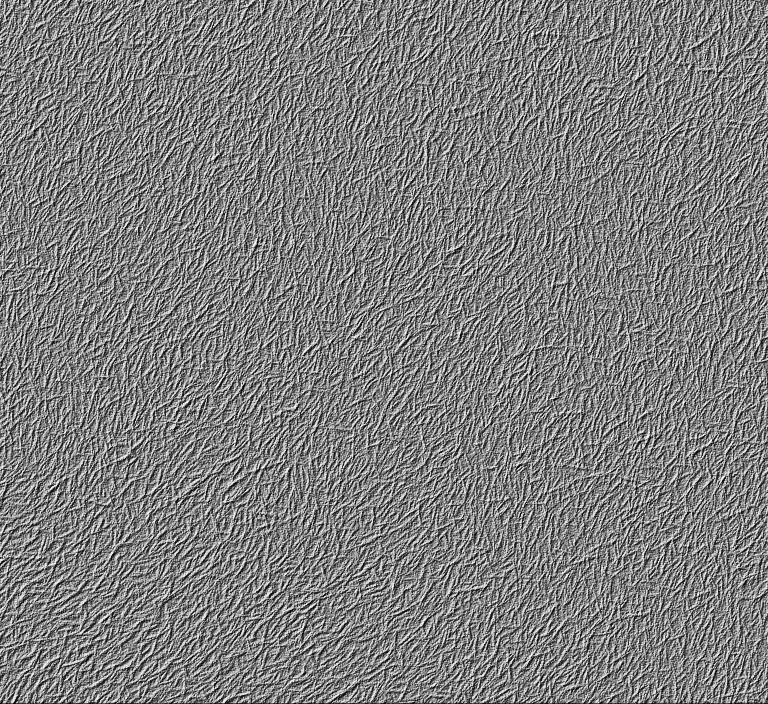
A Shadertoy shader for this texture:

```glsl
// Embossed grey felt: short matted fibres lit from the upper left.

// Lengths are fractions of the canvas height.
const vec2  LIGHT_DIR = vec2(-0.8, 0.6);
const float MID_GREY = 0.495;
const float GREY_RANGE = 0.49;
const float CONTRAST = 0.92;
const float FIBRE_CELL = 0.0085;
const float FIBRE_LENGTH = 0.0132;
const float FIBRE_WIDTH = 0.0020;
const float FIBRE_BEND = 7.0;
const float FIBRE_STRAY = 0.27;
const float OVERLAP_STRENGTH = 0.75;
const float SUM_STRENGTH = 0.45;
const float CREASE_SOFTNESS = 0.06;
const float STRAND_CELL = 0.045;
const float STRAND_LENGTH = 0.025;
const float STRAND_WIDTH = 0.0023;
const float STRAND_SHARE = 0.4;
const float STRAND_STRENGTH = 0.85;
const float ANGLE_SPREAD = 0.85;
const float ANGLE_CORNER = 0.75;
const float ANGLE_MAIN = 1.28;
const float GRAIN_SIZE = 0.0016;
const float GRAIN_STRENGTH = 1.25;
const float EDGE_WIDTH = 0.0025;
const float PI = 3.14159;

// Integer hash giving three values in 0..1.
vec3 hash3(vec2 cell, int seed) {
    uvec3 v = uvec3(ivec3(ivec2(cell), seed)) * 1664525u + 1013904223u;
    v.x += v.y * v.z; v.y += v.z * v.x; v.z += v.x * v.y;
    v ^= v >> 16u;
    v.x += v.y * v.z; v.y += v.z * v.x; v.z += v.x * v.y;
    return vec3(v >> 8u) / 16777216.0;
}

float valueNoise(vec2 p, int seed) {
    vec2 i = floor(p), f = fract(p);
    f = f * f * (3.0 - 2.0 * f);
    float low = mix(hash3(i, seed).x, hash3(i + vec2(1, 0), seed).x, f.x);
    float high = mix(hash3(i + vec2(0, 1), seed).x, hash3(i + 1.0, seed).x, f.x);
    return mix(low, high, f.y);
}

// 1 in the lower left corner, where the nap is coarse and leans over.
float cornerAmount(vec2 p) {
    return 1.0 - smoothstep(0.1, 0.8, length(p * vec2(0.75, 1.25)));
}

float napAngle(vec2 p) {
    float drift = valueNoise(p * 7.0, 3) - 0.5;
    return mix(ANGLE_MAIN, ANGLE_CORNER, cornerAmount(p)) + 0.7 * drift;
}

// Slope towards the light (x) and height (y) of one rounded, bent fibre.
vec2 fibre(vec2 d, float angle, float len, float width, float bend) {
    vec2 along = vec2(cos(angle), sin(angle));
    vec2 across = vec2(-along.y, along.x);
    float u = dot(d, along);
    float v = (dot(d, across) - bend * u * u) / width;
    float t = u / len;
    float height = exp(-v * v - t * t * t * t);
    vec2 normal = across - 2.0 * bend * u * along;
    float sideSlope = 2.0 * v * dot(normal, LIGHT_DIR);
    float endSlope = 4.0 * t * t * t * width / len * dot(along, LIGHT_DIR);
    return height * vec2(-sideSlope - endSlope, 1.0);
}

// Dense short fibres along the nap; the highest one hides those below.
float fibreLayer(vec2 p) {
    vec2 home = floor(p / FIBRE_CELL);
    float angleBase = napAngle(p);
    float coarse = cornerAmount(p) + 0.4 * smoothstep(0.7, 1.0, p.y);
    float width = FIBRE_WIDTH * (0.96 + 0.2 * coarse);
    float sum = 0.0, topSlope = 0.0, topHeight = 0.0;
    for (int y = -3; y <= 3; y++)
    for (int x = -3; x <= 3; x++) {
        vec2 cell = home + vec2(x, y);
        vec3 place = hash3(cell, 11);
        vec3 shape = hash3(cell, 12);
        vec3 turn = hash3(cell, 13);
        float angle = angleBase + ANGLE_SPREAD * (turn.x + turn.y - 1.0);
        if (turn.z < FIBRE_STRAY) angle = PI * turn.x;
        float len = FIBRE_LENGTH * mix(0.4, 1.25, shape.x);
        float bend = FIBRE_BEND * (shape.y - 0.5) * 2.0;
        vec2 d = p - (cell + place.xy) * FIBRE_CELL;
        vec2 f = fibre(d, angle, len, width * mix(0.8, 1.2, place.z), bend);
        f *= mix(0.5, 1.1, shape.z);
        sum += f.x;
        float above = smoothstep(-CREASE_SOFTNESS, CREASE_SOFTNESS, f.y - topHeight);
        topSlope = mix(topSlope, f.x, above);
        topHeight = max(topHeight, f.y);
    }
    return OVERLAP_STRENGTH * topSlope + SUM_STRENGTH * sum;
}

// Sparse longer strands that lie across the nap.
float strandLayer(vec2 p) {
    vec2 home = floor(p / STRAND_CELL);
    float slope = 0.0;
    for (int y = -1; y <= 1; y++)
    for (int x = -1; x <= 1; x++) {
        vec2 cell = home + vec2(x, y);
        vec3 place = hash3(cell, 21);
        vec3 shape = hash3(cell, 22);
        float angle = mix(-0.55, 0.85, shape.x);
        float len = STRAND_LENGTH * mix(0.4, 1.0, shape.y);
        vec2 d = p - (cell + place.xy) * STRAND_CELL;
        float shown = step(place.z, STRAND_SHARE);
        slope += shown * fibre(d, angle, len, STRAND_WIDTH, 10.0 * (shape.z - 0.5)).x;
    }
    return STRAND_STRENGTH * slope;
}

// Fine grit, on a grid turned to the light so that no rows show.
float grainSlope(vec2 p) {
    vec2 q = vec2(dot(p, LIGHT_DIR), dot(p, vec2(LIGHT_DIR.y, -LIGHT_DIR.x))) / GRAIN_SIZE;
    return valueNoise(q - vec2(0.5, 0), 31) - valueNoise(q + vec2(0.5, 0), 31);
}

void mainImage(out vec4 fragColor, in vec2 fragCoord) {
    vec2 p = fragCoord / iResolution.y;
    float slope = fibreLayer(p) + strandLayer(p) + GRAIN_STRENGTH * grainSlope(p);
    // Sides that fall away towards the light are bright.
    float grey = MID_GREY - GREY_RANGE * tanh(CONTRAST * slope);
    grey *= mix(0.25, 1.0, smoothstep(0.0, EDGE_WIDTH, p.y));
    fragColor = vec4(vec3(grey), 1.0);
}
```
